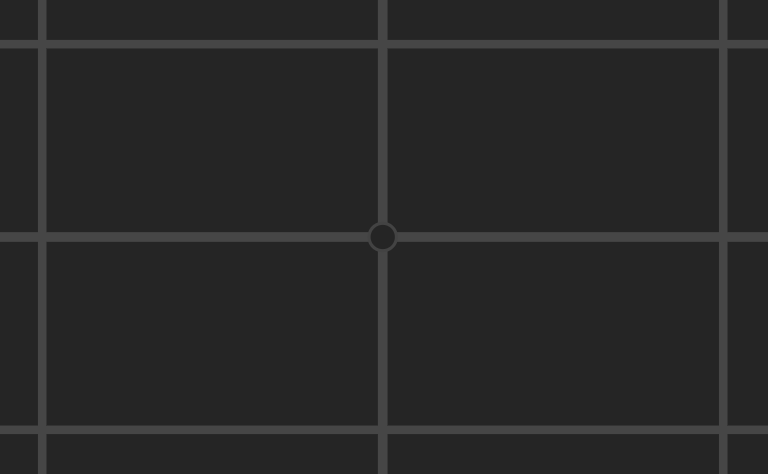
Write a Shadertoy shader that draws this pattern.

```glsl
// A flat dark field crossed by a wide grid of grey bars, with a small
// hollow ring over the central crossing. The bars are a repeated distance
// to the nearest grid line; the ring is the difference of two discs.

#define CENTRE vec2(-0.0027, 0.0)
#define SPACING vec2(0.7184, 0.4068)
#define MAIN_HALF_WIDTH 0.0102
#define SIDE_HALF_WIDTH 0.0090
#define RING_OUTER 0.0322
#define RING_INNER 0.0256
#define FIELD_COLOUR vec3(0.146)
#define BAR_COLOUR vec3(0.275)
#define RING_COLOUR vec3(0.262)

// Coverage of a shape from its signed distance, smoothed over one pixel.
float coverage(float dist, float pixel) {
    return clamp(0.5 - dist / pixel, 0.0, 1.0);
}

// Signed distance to the nearest bar along one axis.
float barDistance(float pos, float spacing) {
    float index = floor(pos / spacing + 0.5);
    float halfWidth = index == 0.0 ? MAIN_HALF_WIDTH : SIDE_HALF_WIDTH;
    return abs(pos - index * spacing) - halfWidth;
}

void mainImage(out vec4 fragColor, in vec2 fragCoord) {
    // Height units, measured from the central crossing.
    float pixel = 1.0 / iResolution.y;
    vec2 pos = (fragCoord - 0.5 * iResolution.xy) * pixel - CENTRE;

    // Grid of bars.
    float grid = min(barDistance(pos.x, SPACING.x), barDistance(pos.y, SPACING.y));
    vec3 colour = mix(FIELD_COLOUR, BAR_COLOUR, coverage(grid, pixel));

    // Ring with a field-coloured hole.
    float radius = length(pos);
    colour = mix(colour, RING_COLOUR, coverage(radius - RING_OUTER, pixel));
    colour = mix(colour, FIELD_COLOUR, coverage(radius - RING_INNER, pixel));

    fragColor = vec4(colour, 1.0);
}
```
